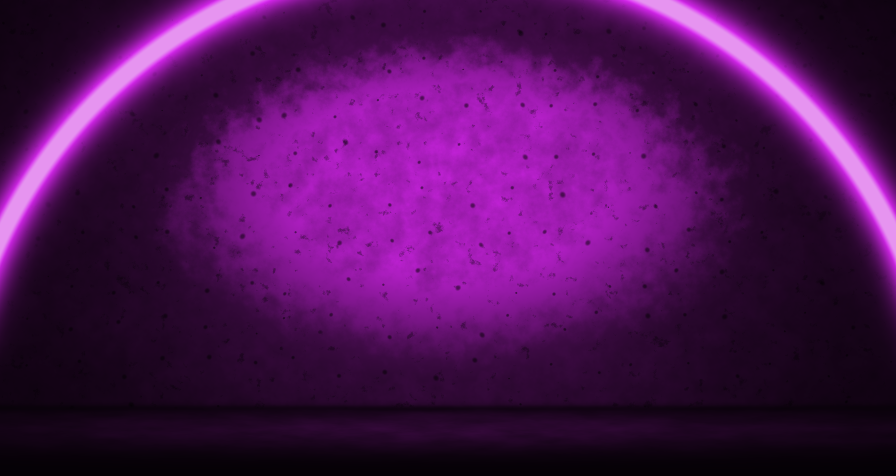
This background is drawn by a WebGL 1 fragment shader. Its source:

```glsl
precision highp float;
// A dark concrete wall lit by a magenta spotlight, framed by a neon arch.
// Gaussian and elliptical falloffs give the light, value noise erodes its rim
// and stains the plaster, and a circle distance draws the glowing tube.

uniform vec2 u_resolution;

// Lengths are in canvas heights; x = 0 is the middle, y = 0 the bottom.
const vec3 LIGHT_HUE = vec3(0.90, 0.155, 1.0);
const vec3 TUBE_COLOR = vec3(0.90, 0.58, 0.94);
const vec2 RING_CENTER = vec2(0.0, 0.053);
const float RING_RADIUS = 1.041;
const float TUBE_HALF_WIDTH = 0.020;
const float GLOW_WIDTH = 0.030;
const vec2 SPOT_CENTER = vec2(0.0, 0.595);
const vec2 SPOT_SIZE = vec2(0.515, 0.285);
const vec2 HALO_SIZE = vec2(0.465, 0.375);
const float SPOT_LEVEL = 0.39;
const float HALO_LEVEL = 0.31;
const float AMBIENT_LEVEL = 0.045;
const float RIM_EROSION = 0.55;
const float FLOOR_HEIGHT = 0.145;
const float PIT_GRID = 11.0;

float hash(vec2 p) {
  vec3 q = fract(p.xyx * vec3(0.1031, 0.1030, 0.0973));
  q += dot(q, q.yzx + 33.33);
  return fract((q.x + q.y) * q.z);
}

float valueNoise(vec2 p) {
  vec2 cell = floor(p);
  vec2 f = fract(p);
  f = f * f * (3.0 - 2.0 * f);
  float low = mix(hash(cell), hash(cell + vec2(1.0, 0.0)), f.x);
  float high = mix(hash(cell + vec2(0.0, 1.0)), hash(cell + 1.0), f.x);
  return mix(low, high, f.y);
}

float fbm(vec2 p) {
  float sum = 0.0;
  float weight = 0.5;
  for (int i = 0; i < 5; i++) {
    sum += weight * valueNoise(p);
    p = mat2(1.6, 1.2, -1.2, 1.6) * p + 17.3;
    weight *= 0.55;
  }
  return sum / 1.055;
}

// Small dark holes, at most one per jittered grid cell.
float pits(vec2 p) {
  vec2 cell = floor(p * PIT_GRID);
  vec2 jitter = vec2(hash(cell + 50.0), hash(cell + 90.0));
  vec2 offset = fract(p * PIT_GRID) - mix(vec2(0.2), vec2(0.8), jitter);
  offset.y += 0.4 * offset.x * (jitter.x - 0.5);
  float radius = mix(0.02, 0.075, hash(cell + 130.0));
  return 1.0 - smoothstep(0.3 * radius, radius * 1.3, length(offset));
}

float wallLevel(vec2 p) {
  float stain = fbm(p * 9.0 + 40.0);
  float grain = fbm(p * 38.0 + 70.0);

  // Spotlight with a ragged rim, softer towards the bottom
  vec2 toSpot = p - SPOT_CENTER;
  float reach = length(toSpot / SPOT_SIZE);
  reach += RIM_EROSION * (0.65 * grain + 0.35 * stain - 0.5);
  float softness = mix(0.34, 0.20, smoothstep(-0.25, 0.2, toSpot.y));
  float spot = 1.0 - smoothstep(0.98 - softness, 0.98 + softness, reach);

  vec2 haloPos = toSpot / HALO_SIZE;
  float halo = exp(-0.5 * dot(haloPos, haloPos));
  float level = AMBIENT_LEVEL + HALO_LEVEL * halo + SPOT_LEVEL * spot;

  // Plaster texture
  level *= 1.0 + 0.22 * (stain - 0.5) + 0.32 * (grain - 0.5);
  float flecks = smoothstep(0.66, 0.85, fbm(p * 60.0 + 9.0));
  return level * (1.0 - 0.35 * flecks) * (1.0 - 0.5 * pits(p));
}

float floorLevel(vec2 p) {
  float streaks = fbm(p * vec2(14.0, 70.0));
  float band = exp(-pow((p.y - 0.098) / 0.045, 2.0));
  float spread = exp(-pow(p.x / 0.72, 2.0));
  return 0.02 + band * (0.045 + 0.13 * spread) * (0.7 + 0.6 * streaks);
}

void main() {
  vec2 p = (gl_FragCoord.xy - vec2(0.5 * u_resolution.x, 0.0)) / u_resolution.y;
  float pixel = 1.0 / u_resolution.y;

  // Wall and floor, with a dark seam where they meet
  float onWall = smoothstep(-0.004 - pixel, 0.004 + pixel, p.y - FLOOR_HEIGHT);
  float level = mix(floorLevel(p), wallLevel(p), onWall);
  level *= 1.0 - 0.25 * exp(-pow((p.y - FLOOR_HEIGHT) / 0.008, 2.0));

  // Neon arch: tight and wide glow around a pale tube
  float ringDist = abs(length(p - RING_CENTER) - RING_RADIUS);
  float beyond = max(ringDist - TUBE_HALF_WIDTH, 0.0);
  float glow = 0.80 * exp(-pow(beyond / GLOW_WIDTH, 1.3)) + 0.07 * exp(-beyond / 0.07);
  glow *= smoothstep(0.12, 0.42, p.y);
  vec3 color = LIGHT_HUE * (level + glow * (1.0 - 0.5 * level));
  float tube = 1.0 - smoothstep(-0.006 - pixel, 0.004 + pixel, ringDist - TUBE_HALF_WIDTH);
  color = mix(color, TUBE_COLOR, tube * smoothstep(0.2, 0.4, p.y));

  gl_FragColor = vec4(color, 1.0);
}
```
